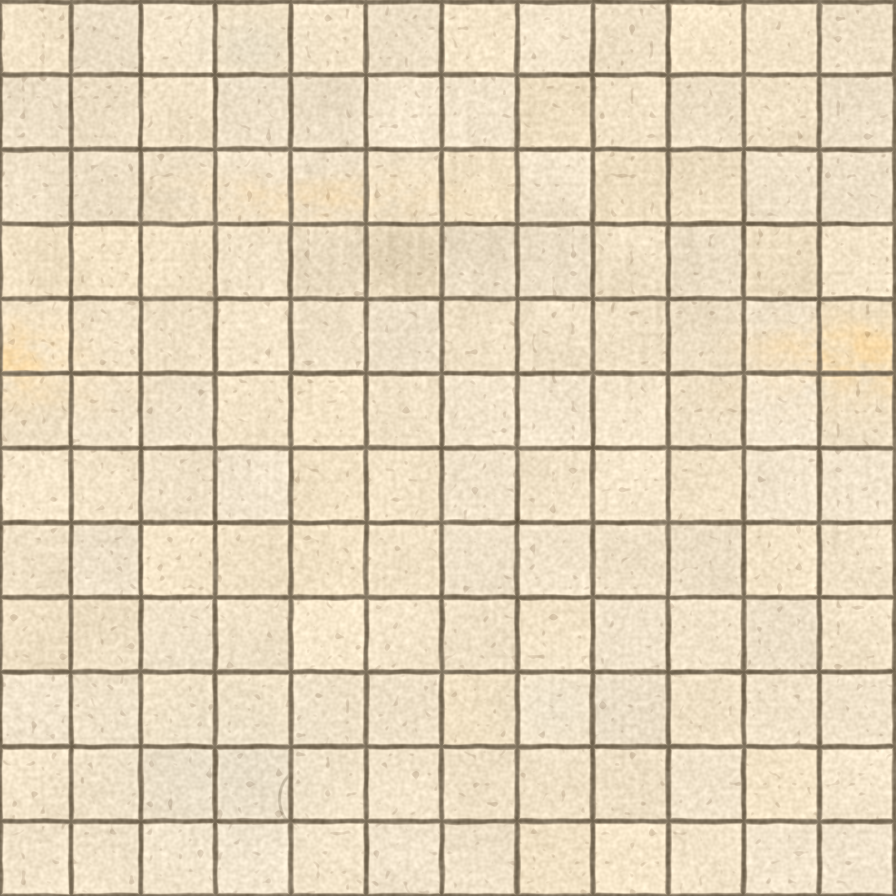
Reproduce this texture procedurally as a WebGL 2 fragment shader.

```glsl
#version 300 es
precision highp float;
// Twelve by twelve cream stone tiles with thin brown grout.
// A slightly uneven grid gives tile ids and grout distance; gradient noise
// adds grain, clouding and streaks, and soft ellipses add ochre and grey stains.

uniform vec2 u_resolution;
out vec4 fragColor;

vec2 hash2(vec2 p) {
    p = vec2(dot(p, vec2(127.1, 311.7)), dot(p, vec2(269.5, 183.3)));
    return fract(sin(p) * 43758.55);
}

// Gradient noise, roughly -0.7 to 0.7
float noise(vec2 p) {
    vec2 i = floor(p), f = fract(p);
    vec2 w = f * f * f * (f * (f * 6.0 - 15.0) + 10.0);
    float n[4];
    for (int k = 0; k < 4; k++) {
        vec2 corner = vec2(k & 1, k >> 1);
        float angle = 6.2832 * hash2(i + corner).x;
        n[k] = dot(vec2(cos(angle), sin(angle)), f - corner);
    }
    return 1.4 * mix(mix(n[0], n[1], w.x), mix(n[2], n[3], w.x), w.y);
}

float fbm(vec2 p) {
    float sum = 0.0, amp = 0.6;
    for (int k = 0; k < 4; k++) {
        sum += amp * noise(p);
        p = p * 2.07 + 17.3;
        amp *= 0.55;
    }
    return sum;
}

// Soft elliptical stain that wraps around the canvas borders
float stain(vec2 p, vec2 center, vec2 size) {
    vec2 d = (fract(p - center + 0.5) - 0.5) / size;
    return exp(-dot(d, d));
}

void main() {
    vec2 p = gl_FragCoord.xy / u_resolution;

    // Grid: the left columns are narrower, and lines waver a little
    vec2 grid = p;
    grid.x += 0.0125 * smoothstep(0.0, 0.2, p.x) * (1.0 - 0.9 * p.x);
    grid.y += 0.002 * smoothstep(0.9, 1.0, p.y);
    grid += 0.0009 * vec2(noise(p * 37.0 + 5.3), noise(p * 37.0 + 61.7));
    grid *= 12.0;
    vec2 tile = floor(grid);
    vec2 edge = 0.5 - abs(fract(grid) - 0.5);
    float gap = min(edge.x, edge.y);
    vec2 rnd = hash2(mod(tile, 12.0) + 3.7);

    // Stone: tile tone, clouding, streaks and grain
    float worn = stain(p, vec2(0.5, 0.73), vec2(0.5, 0.17));
    float clouds = fbm(p * vec2(9.0, 11.0) + rnd * 1.5);
    float streaks = noise(p * vec2(71.0, 13.0) + rnd * 9.0);
    float grain = 0.040 * noise(p * 117.3 + 8.1) + 0.045 * noise(p * 203.7 + 2.9);
    float tone = 0.030 * (rnd.x - 0.5) + 0.036 * clouds + grain;
    tone += worn * (0.028 * streaks - 0.018);
    vec3 color = vec3(0.950, 0.890, 0.785) + tone * vec3(1.0, 1.03, 1.08);
    color += (rnd.y - 0.5) * vec3(0.010, 0.0, -0.024);

    // Ochre and cool grey stains, broken up by noise
    float ochre = stain(p, vec2(0.94, 0.61), vec2(0.09, 0.03))
                + 0.8 * stain(p, vec2(0.02, 0.60), vec2(0.06, 0.035))
                + 0.6 * stain(p, vec2(0.35, 0.78), vec2(0.14, 0.025))
                + 0.3 * stain(p, vec2(0.97, 0.56), vec2(0.17, 0.025));
    ochre *= clamp(0.6 + 1.1 * fbm(p * vec2(19.0, 31.0) + 4.4), 0.0, 1.0);
    color = mix(color, vec3(0.98, 0.84, 0.61) + grain, 0.75 * min(ochre, 1.0));
    float grey = stain(p, vec2(0.25, 0.15), vec2(0.13, 0.12))
               + stain(p, vec2(0.28, 0.945), vec2(0.05, 0.035))
               + 0.8 * stain(p, vec2(0.62, 0.21), vec2(0.06, 0.05));
    color = mix(color, vec3(0.89, 0.86, 0.79) + grain, 0.45 * min(grey, 1.0));
    color -= 0.05 * stain(p, vec2(0.45, 0.72), vec2(0.045, 0.035));

    // Sparse dark pits
    float pits = smoothstep(0.48, 0.72, noise(p * 91.3 + 33.1));
    color -= pits * vec3(0.10, 0.11, 0.11);

    // Short curved hairline crack
    vec2 crack = p - vec2(0.352, 0.108);
    float hairline = 1.0 - smoothstep(0.0006, 0.0026, abs(length(crack) - 0.04));
    hairline *= step(crack.x, -0.02) * smoothstep(0.038, 0.02, abs(crack.y));
    color -= 0.14 * hairline;

    // Pale rim beside the grout
    float rim = smoothstep(0.04, 0.06, gap) * (1.0 - smoothstep(0.06, 0.12, gap));
    color += 0.018 * rim;

    // Grout: dark core, lighter shoulders, uneven tone along its length
    float soft = max(0.014, 7.2 / min(u_resolution.x, u_resolution.y));
    float width = 0.036 + 0.006 * noise(p * 29.0 + 12.6);
    float grout = 1.0 - smoothstep(width - soft, width + soft, gap);
    vec3 groutColor = mix(vec3(0.48, 0.43, 0.35), vec3(0.62, 0.56, 0.47),
                          smoothstep(0.006, 0.036, gap));
    groutColor += 0.09 * fbm(p * 23.0 + 9.2) + grain;
    color = mix(color, groutColor, grout);

    fragColor = vec4(clamp(color, 0.0, 1.0), 1.0);
}
```
